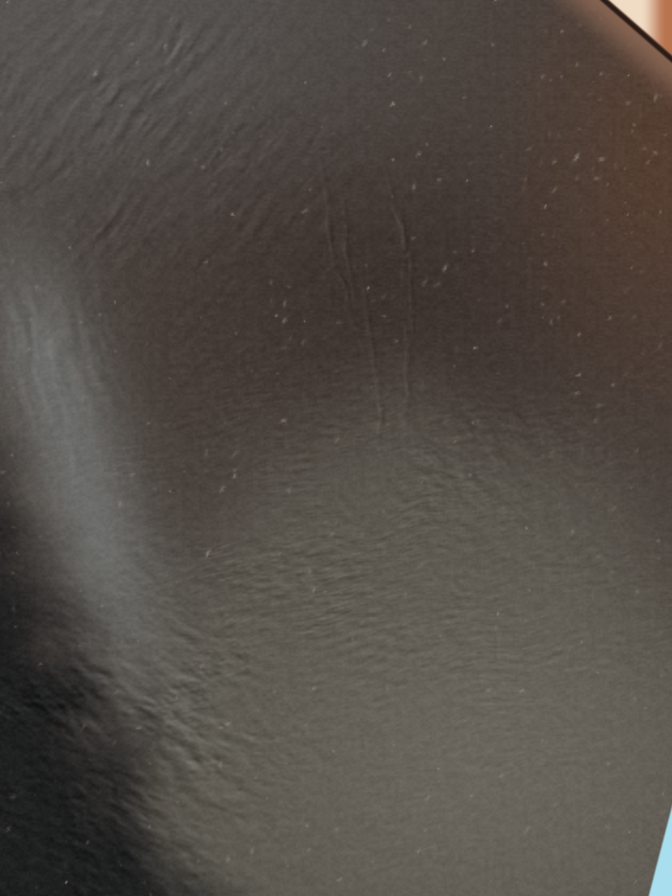
Write a Shadertoy shader that draws this texture.

```glsl
// Worn dark leather under soft window light: broad pools of colour are blended,
// then embossed with directional creases, pale flecks, scratches and fine grain.
// Positions are in canvas heights, with the origin at the lower left.

const vec3 BASE    = vec3(0.282, 0.250, 0.230);
const vec3 SLATE   = vec3(0.345, 0.332, 0.322);
const vec3 VALLEY  = vec3(0.232, 0.190, 0.172);
const vec3 WARM    = vec3(0.345, 0.245, 0.190);
const vec3 OLIVE   = vec3(0.350, 0.335, 0.302);
const vec3 PALE    = vec3(0.420, 0.405, 0.368);
const vec3 SHEEN   = vec3(0.435, 0.440, 0.430);
const vec3 SHADOW  = vec3(0.120, 0.122, 0.124);
const vec3 RIM     = vec3(0.540, 0.400, 0.325);
const vec3 CREAM   = vec3(0.940, 0.860, 0.770);
const vec3 COPPER  = vec3(0.720, 0.450, 0.310);
const vec3 SEAM    = vec3(0.170, 0.110, 0.090);
const vec3 SKY     = vec3(0.660, 0.870, 0.930);
const vec3 FLECK   = vec3(0.600, 0.550, 0.500);
const float CREASE_DEPTH = 0.105;
const float GRAIN        = 0.026;

float hash(vec2 p) {
    return fract(sin(dot(p, vec2(127.1, 311.7))) * 43758.5453);
}

float noise(vec2 p) {
    vec2 i = floor(p), f = fract(p);
    f = f * f * (3.0 - 2.0 * f);
    return mix(mix(hash(i), hash(i + vec2(1, 0)), f.x),
               mix(hash(i + vec2(0, 1)), hash(i + vec2(1, 1)), f.x), f.y);
}

vec2 rotate(vec2 p, float a) {
    return vec2(cos(a) * p.x + sin(a) * p.y, cos(a) * p.y - sin(a) * p.x);
}

// Soft elliptical pool of light or colour
float pool(vec2 p, vec2 centre, vec2 radius) {
    vec2 q = (p - centre) / radius;
    return exp(-dot(q, q));
}

// Embossed folds running along the angle; scale is (along, across)
float creases(vec2 p, float angle, vec2 scale) {
    vec2 warp = vec2(noise(p * 17.0), noise(p * 17.0 + 37.0)) * 0.013;
    vec2 q = rotate(p + warp, angle) * scale;
    float coarse = noise(q) - noise(q + vec2(0.2, 0.6));
    float fine = noise(q * 1.9 + 19.0) - noise(q * 1.9 + vec2(19.2, 19.6));
    float patches = 0.3 + 1.4 * noise(p * 19.0 + 11.0);
    return (coarse * 0.65 + fine * 0.45) * patches;
}

// Soft, ragged pale marks, one at most per cell
float flecks(vec2 p, float cellSize, float density) {
    vec2 cell = floor(p / cellSize);
    float pick = hash(cell + 5.3), size = hash(cell + 9.1);
    vec2 spot = 0.25 + 0.5 * vec2(hash(cell), hash(cell + 2.7));
    vec2 q = rotate(p - (cell + spot) * cellSize, 0.2 + 1.3 * hash(cell + 7.9));
    q += 0.0022 * (vec2(noise(p * 420.0), noise(p * 420.0 + 31.0)) - 0.5);
    vec2 radius = vec2(0.0015 + 0.0032 * size * size, 0.0013 + 0.0008 * size);
    float strength = mix(0.12, 0.75, pow(hash(cell + 4.4), 2.0));
    return pool(q, vec2(0), radius) * step(pick, density) * strength;
}

// Broken, nearly upright scratches: a pale line with a dark flank
float scratches(vec2 p) {
    float sum = 0.0;
    for (int i = 0; i < 9; i++) {
        vec2 id = vec2(float(i), 3.0);
        vec2 centre = vec2(0.36 + 0.13 * hash(id), 0.44 + 0.44 * hash(id + 1.7));
        vec2 q = rotate(p - centre, 0.3 * (hash(id + 4.1) - 0.1));
        q.x += 0.006 * noise(vec2(q.y * 40.0, id.x));
        float broken = noise(vec2(q.y * 130.0, id.x + q.x * 300.0));
        float line = pool(q, vec2(0), vec2(0.0024, 0.055));
        float flank = pool(q, vec2(0.0042, 0), vec2(0.0026, 0.055));
        sum += (line - 0.7 * flank) * broken;
    }
    return sum;
}

vec3 leatherColour(vec2 p) {
    vec3 c = mix(BASE, SLATE, pool(p, vec2(0.07, 0.97), vec2(0.38, 0.24)));
    c = mix(c, VALLEY, 0.85 * pool(p, vec2(0.45, 0.68), vec2(0.28, 0.15)));
    c = mix(c, WARM, 0.85 * pool(p, vec2(0.75, 0.83), vec2(0.14, 0.22)));
    // The olive light has a fairly clear upper boundary
    float bound = length((p - vec2(0.46, 0.10)) / vec2(0.38, 0.47));
    bound += 0.12 * (noise(p * 9.0) - 0.5);
    c = mix(c, OLIVE, 1.0 - smoothstep(0.65, 1.12, bound));
    c = mix(c, PALE, 0.9 * pool(p, vec2(0.54, 0.15), vec2(0.28, 0.21)));
    float ridge = p.x - (0.165 - 0.28 * (p.y - 0.2));
    float reach = smoothstep(0.10, 0.42, p.y) * (1.0 - smoothstep(0.58, 0.82, p.y));
    c = mix(c, SHEEN, 0.92 * reach * exp(-pow(ridge / 0.066, 2.0)));
    float fold = p.x - (0.220 - 0.5 * p.y) + 0.06 * (noise(p * 22.0) - 0.5);
    return mix(c, SHADOW, 1.0 - smoothstep(-0.09, 0.07, fold));
}

void mainImage(out vec4 fragColor, in vec2 fragCoord) {
    vec2 p = fragCoord / iResolution.y;
    float edge = 1.5 / iResolution.y;
    vec3 colour = leatherColour(p);

    // Creases change direction and strength across the hide
    float upper = pool(p, vec2(0.16, 0.86), vec2(0.22, 0.20));
    float left = pool(p, vec2(0.04, 0.62), vec2(0.12, 0.18));
    float lower = pool(p, vec2(0.15, 0.18), vec2(0.15, 0.17));
    float middle = pool(p, vec2(0.42, 0.36), vec2(0.30, 0.20));
    float crinkled = pool(p, vec2(0.55, 0.47), vec2(0.14, 0.10));
    float relief = 0.75 * upper * creases(p, 0.95, vec2(28, 105))
                 + 0.50 * left * creases(p, 1.85, vec2(22, 95))
                 + 1.35 * lower * creases(p, -0.35, vec2(55, 115))
                 + (0.12 + 0.55 * middle) * creases(p, 0.22, vec2(62, 190))
                 + 0.45 * crinkled * creases(p, -0.6, vec2(45, 120));
    colour += CREASE_DEPTH * relief;

    // Wear and grain
    float worn = pool(p, vec2(0.68, 0.80), vec2(0.16, 0.24));
    float marks = max(flecks(p, 0.030, 0.18 + 0.35 * worn),
                      0.6 * flecks(p + 0.41, 0.019, 0.12 + 0.30 * worn));
    colour = mix(colour, FLECK, marks);
    colour += 0.055 * scratches(p);
    colour += GRAIN * (noise(p * 420.0) + noise(p * 210.0 + 8.0) - 1.0);

    // Glowing rim, dark seam and bright room at the upper right
    float corner = dot(p - vec2(0.674, 1.0), vec2(0.657, 0.754));
    colour = mix(colour, RIM, 0.9 * smoothstep(-0.048, -0.002, corner));
    vec3 room = mix(CREAM, COPPER, smoothstep(0.715, 0.745, p.x));
    colour = mix(colour, room, smoothstep(0.001, 0.004 + edge, corner));
    colour = mix(colour, SEAM, 1.0 - smoothstep(0.001, 0.003 + edge, abs(corner)));

    // Pale blue sliver at the lower right
    float sliver = p.x - 0.724 - 0.26 * p.y;
    colour = mix(colour, SKY, smoothstep(-edge, edge, sliver));

    fragColor = vec4(clamp(colour, 0.0, 1.0), 1.0);
}
```
